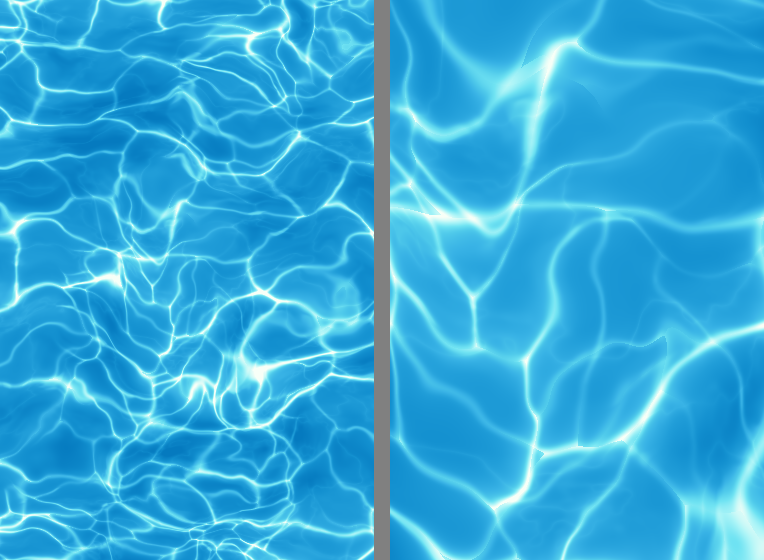
Left, the full canvas; right, a detail of the centre.
Give the GLSL for this texture, as a WebGL 2 fragment shader.

```glsl
#version 300 es
precision highp float;

uniform vec2 u_resolution;
out vec4 fragColor;

// Lengths are in canvas widths
const vec2 MAIN_CELLS = vec2(4.7, 7.4);
const vec2 FINE_CELLS = vec2(6.8, 9.6);
const float JITTER = 0.92;
const float CORE_WIDTH = 0.0058;
const float HALO_WIDTH = 0.0145;
const float CORE_LIGHT = 3.9;
const float HALO_LIGHT = 1.9;
const float FINE_LIGHT = 0.72;
const float PATCH_LIGHT = 1.5;
const float BASE_TONE = 0.9;
const float BASE_CONTRAST = 4.0;
const float MAX_LIGHT = 7.0;

const vec3 TONES[8] = vec3[8](
    vec3(0.02, 0.48, 0.75), vec3(0.07, 0.56, 0.81),
    vec3(0.13, 0.62, 0.85), vec3(0.22, 0.70, 0.90),
    vec3(0.31, 0.79, 0.92), vec3(0.44, 0.89, 0.95),
    vec3(0.68, 0.96, 0.97), vec3(0.97, 1.00, 0.97));

vec2 hash2(vec2 p) {
    vec3 h = fract(p.xyx * vec3(0.1031, 0.1030, 0.0973));
    h += dot(h, h.yzx + 33.33);
    return fract((h.xx + h.yz) * h.zy);
}

float noise(vec2 p) {
    vec2 i = floor(p), f = fract(p);
    f = f * f * f * (f * (f * 6.0 - 15.0) + 10.0);
    float low = mix(hash2(i).x, hash2(i + vec2(1, 0)).x, f.x);
    float high = mix(hash2(i + vec2(0, 1)).x, hash2(i + vec2(1, 1)).x, f.x);
    return mix(low, high, f.y);
}

float fbm(vec2 p) {
    float sum = 0.0, amp = 0.53;
    for (int i = 0; i < 4; i++) {
        sum += amp * noise(p);
        p = mat2(1.7, 1.0, -1.0, 1.7) * p + 17.3;
        amp *= 0.5;
    }
    return sum;
}

vec2 warp(vec2 p) {
    vec2 slow = vec2(noise(p * 4.0 + 3.1), noise(p * 4.3 + 41.7)) - 0.5;
    vec2 quick = vec2(noise(p * 11.0 + 71.3), noise(p * 10.0 + 23.9)) - 0.5;
    vec2 curl = vec2(noise(p * 25.0 + 8.3), noise(p * 23.0 + 54.9)) - 0.5;
    return p + 0.14 * slow + 0.055 * quick + 0.014 * curl;
}

// Light gathered along the borders of stretched, jittered cells
float caustics(vec2 p, vec2 cells, float width) {
    vec2 q = p * cells, base = floor(q), f = q - base;
    vec2 nearCell = vec2(0.0), nearSeed = vec2(0.0);
    float nearest = 1e3;
    for (int y = -1; y <= 1; y++)
    for (int x = -1; x <= 1; x++) {
        vec2 o = vec2(x, y);
        vec2 seed = o + 0.5 + JITTER * (hash2(base + o) - 0.5) - f;
        float d = dot(seed, seed);
        if (d < nearest) { nearest = d; nearCell = o; nearSeed = seed; }
    }
    float light = 0.0;
    for (int y = -2; y <= 2; y++)
    for (int x = -2; x <= 2; x++) {
        if (x == 0 && y == 0) continue;
        vec2 o = nearCell + vec2(x, y);
        vec2 seed = o + 0.5 + JITTER * (hash2(base + o) - 0.5) - f;
        vec2 n = normalize(seed - nearSeed);
        float d = max(dot(0.5 * (seed + nearSeed), n), 0.0) / length(n * cells);
        // Both sides of a border share one strength
        float strength = mix(0.25, 1.15, hash2(2.0 * base + o + nearCell + 57.0).x);
        strength *= mix(0.7, 1.0, abs(n.y));
        float core = d / (CORE_WIDTH * width);
        light += strength * (CORE_LIGHT * exp(-core * core)
                           + HALO_LIGHT * exp(-d / (HALO_WIDTH * width)));
    }
    return light;
}

vec3 toneColor(float t) {
    t = clamp(t, 0.0, 6.999);
    int i = int(t);
    return mix(TONES[i], TONES[i + 1], fract(t));
}

void main() {
    vec2 p = gl_FragCoord.xy / u_resolution.x;
    p.y += 0.04 * p.y * p.y;
    vec2 w = warp(p + 5.0);

    // Deep water with soft streaks and faint strands
    float tone = BASE_TONE + BASE_CONTRAST * (fbm(w * vec2(4.0, 8.0)) - 0.5);
    float ridge = 1.0 - abs(2.0 * fbm(w * vec2(9.0, 13.0) + 31.0) - 1.0);
    tone += 0.6 * pow(ridge, 9.0);

    // Bright net, swelling and fading along its length
    float swell = noise(p * vec2(7.0, 11.0) + 12.0);
    float light = caustics(w, MAIN_CELLS, mix(0.75, 1.55, swell * swell));
    light *= mix(0.5, 1.35, noise(p * 7.0 + 90.0));

    // Dim finer net in the busy areas
    float busy = smoothstep(0.3, 0.7, noise(p * 3.2 + 64.0));
    vec2 fine = warp(w * 1.15 + 19.0);
    light += FINE_LIGHT * busy * caustics(fine, FINE_CELLS, 1.0);

    // Pale folded patches that cling to the net
    float fold = smoothstep(0.56, 0.66, fbm(w * vec2(9.0, 14.0) + 77.0));
    light += PATCH_LIGHT * fold * smoothstep(0.3, 1.8, light);

    tone += MAX_LIGHT * (1.0 - exp(-light / 5.0));
    fragColor = vec4(toneColor(tone), 1.0);
}
```
